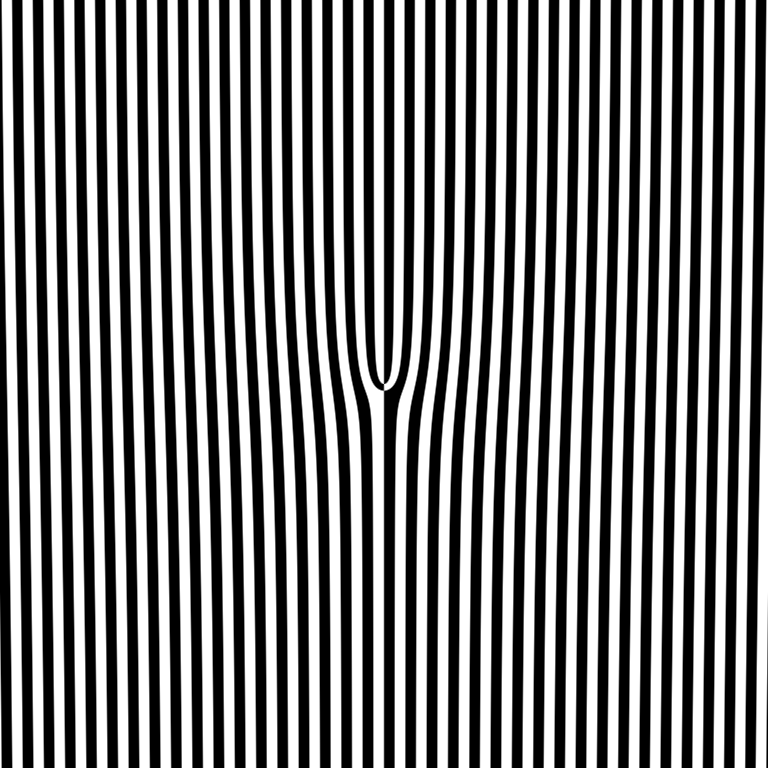
Write a three.js fragment shader that draws this pattern.

```glsl
// Black and white vertical stripes with a forked dislocation at the centre.
varying vec2 vUv;

const float PI = 3.14159265;
const vec2 FORK_CENTRE = vec2(0.5);
const float STRIPE_COUNT = 36.66;    // stripes across the canvas, before the twist
const float FORK_CHARGE = 2.0;       // extra stripes above the fork
const float EDGE_WIDTH = 1.0 / 512.0; // edge softness in canvas units
const vec3 INK = vec3(0.0);
const vec3 PAPER = vec3(1.0);

// Stripe phase in turns: a plane wave minus a vortex.
float forkPhase(vec2 p) {
  float turns = atan(p.y, p.x) / (2.0 * PI);
  return STRIPE_COUNT * p.x - FORK_CHARGE * turns;
}

// Exact phase gradient, free of the angle's branch cut.
vec2 forkGradient(vec2 p) {
  float r2 = max(dot(p, p), 1e-7);
  vec2 vortex = vec2(-p.y, p.x) / (2.0 * PI * r2);
  return vec2(STRIPE_COUNT, 0.0) - FORK_CHARGE * vortex;
}

// Signed phase distance to the nearest edge, positive on paper.
float stripeWave(float phase) {
  return 0.25 - abs(fract(phase + 0.25) - 0.5);
}

void main() {
  vec2 p = vUv - FORK_CENTRE;
  // Keep the angle defined at the singular point.
  if (dot(p, p) < 1e-10) p = vec2(1e-5);

  // Turn phase into canvas distance for an even edge.
  float slope = max(length(forkGradient(p)), 1e-3);
  float edgeDistance = stripeWave(forkPhase(p)) / slope;
  float coverage = clamp(edgeDistance / EDGE_WIDTH + 0.5, 0.0, 1.0);

  gl_FragColor = vec4(mix(INK, PAPER, coverage), 1.0);
}
```
